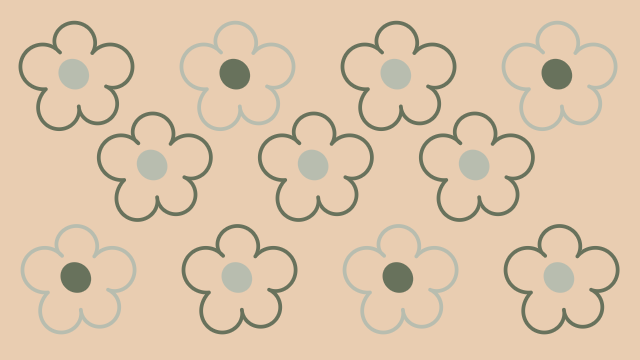
Give the GLSL for this pattern, as a WebGL 2 fragment shader.

```glsl
#version 300 es
precision highp float;

uniform vec2 u_resolution;
out vec4 fragColor;

const vec3 SAND = vec3(0.914, 0.802, 0.694);
const vec3 SAGE = vec3(0.720, 0.742, 0.686);
const vec3 MOSS = vec3(0.408, 0.446, 0.360);

// Layout in canvas heights: first x, y and flower count of each row
const vec3 ROWS[3] = vec3[3](
  vec3(0.2049, 0.7940, 4.0),
  vec3(0.4225, 0.5417, 3.0),
  vec3(0.2106, 0.2292, 4.0));
const float COLUMN_STEP = 0.4473;
const float FLOWER_SCALE = 0.2315;

// Flower units, clockwise from the top: petal centre and radius,
// then the notch that ends each petal
const float LINE_HALF_WIDTH = 0.0225;
const vec2 DISC_RADII = vec2(0.192, 0.175);
const vec3 PETALS[5] = vec3[5](
  vec3(0.007, 0.365, 0.253),
  vec3(0.440, 0.090, 0.265),
  vec3(0.285, -0.355, 0.236),
  vec3(-0.175, -0.410, 0.250),
  vec3(-0.375, 0.090, 0.265));
const vec2 NOTCHES[5] = vec2[5](
  vec2(0.222, 0.253),
  vec2(0.387, -0.147),
  vec2(0.060, -0.387),
  vec2(-0.335, -0.180),
  vec2(-0.165, 0.260));

float signedAngle(vec2 axis, vec2 v) {
  return atan(axis.x * v.y - axis.y * v.x, dot(axis, v));
}

// Distance to an open arc whose radius eases towards its two end points
float petalDistance(vec2 p, vec2 center, float radius, vec2 leftEnd, vec2 rightEnd) {
  vec2 q = p - center;
  float angle = signedAngle(center, q);
  vec2 tip = (angle < 0.0 ? rightEnd : leftEnd) - center;
  float bend = angle / signedAngle(center, tip);
  float toTip = distance(q, tip);
  if (bend > 1.0) return toTip;
  float curve = mix(radius, length(tip), pow(max(bend, 0.0), 4.0));
  return min(abs(length(q) - curve), toTip);
}

float outlineDistance(vec2 p, float halfWidth) {
  float d = 1e3;
  for (int i = 0; i < 5; i++) {
    vec3 petal = PETALS[i];
    d = min(d, petalDistance(p, petal.xy, petal.z, NOTCHES[(i + 4) % 5], NOTCHES[i]));
  }
  return d - halfWidth;
}

// Slightly oval disc, long along the falling diagonal
float discDistance(vec2 p, vec2 radii) {
  vec2 q = vec2(p.x - p.y, p.x + p.y) * sqrt(0.5);
  return (length(q / radii) - 1.0) * min(radii.x, radii.y);
}

float coverage(float d, float pixel) {
  return clamp(0.5 - d / pixel, 0.0, 1.0);
}

vec3 paintFlower(vec3 base, vec2 p, vec3 lineColor, vec3 discColor, float pixel) {
  base = mix(base, discColor, coverage(discDistance(p, DISC_RADII), pixel));
  return mix(base, lineColor, coverage(outlineDistance(p, LINE_HALF_WIDTH), pixel));
}

void main() {
  vec2 p = gl_FragCoord.xy / u_resolution.y;
  float pixel = 1.0 / (u_resolution.y * FLOWER_SCALE);
  vec3 color = SAND;

  for (int row = 0; row < 3; row++) {
    vec3 layout_ = ROWS[row];
    float column = clamp(round((p.x - layout_.x) / COLUMN_STEP), 0.0, layout_.z - 1.0);
    vec2 center = layout_.xy + vec2(column * COLUMN_STEP, 0.0);

    // Outer rows alternate their colours, the middle row does not
    bool pale = row != 1 && (int(column) + row / 2) % 2 == 1;
    vec3 lineColor = pale ? SAGE : MOSS;
    vec3 discColor = pale ? MOSS : SAGE;
    color = paintFlower(color, (p - center) / FLOWER_SCALE, lineColor, discColor, pixel);
  }
  fragColor = vec4(color, 1.0);
}
```
